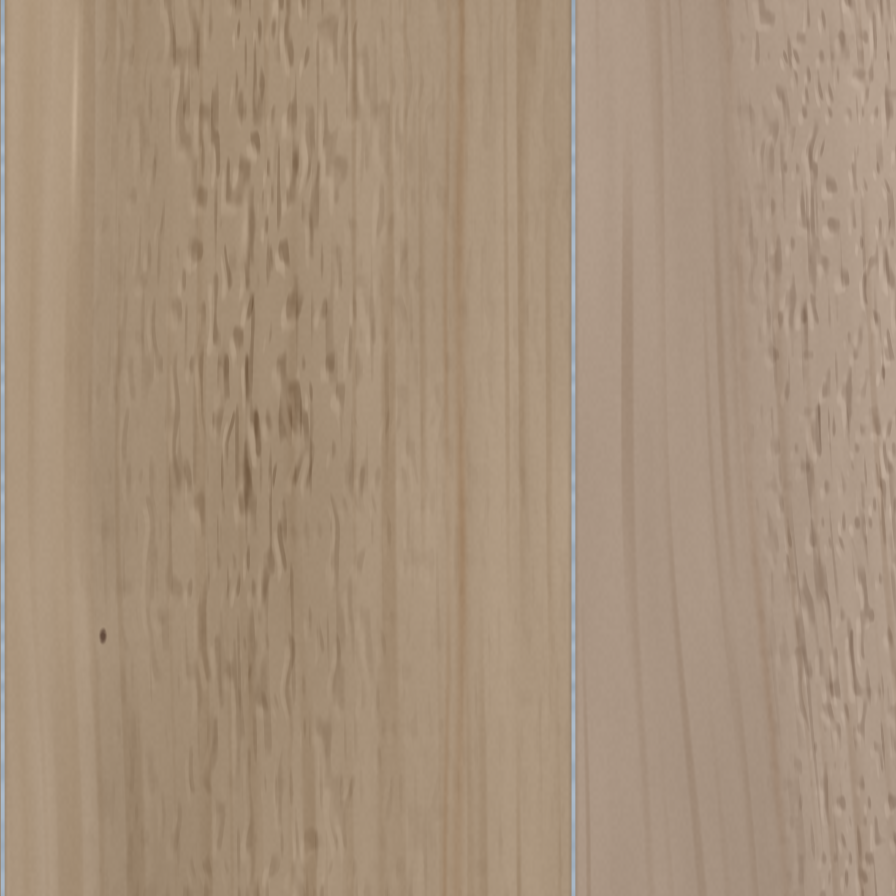
Give the GLSL for this texture, as a WebGL 1 fragment shader.

```glsl
precision highp float;
// Two pale wooden boards with vertical grain, pores, a small knot and thin bluish seams.
uniform vec2 u_resolution;

float hash(vec2 p) {
  vec3 q = fract(p.xyx * vec3(0.1031, 0.1030, 0.0973));
  q += dot(q, q.yzx + 33.33);
  return fract((q.x + q.y) * q.z);
}

float noise(vec2 p) {
  vec2 i = floor(p), f = fract(p);
  f = f * f * (3.0 - 2.0 * f);
  return mix(mix(hash(i), hash(i + vec2(1.0, 0.0)), f.x),
             mix(hash(i + vec2(0.0, 1.0)), hash(i + 1.0), f.x), f.y);
}

float fbm(vec2 p) {
  float sum = 0.0, gain = 0.5;
  for (int i = 0; i < 4; i++) {
    sum += gain * noise(p);
    p = p * 2.03 + 17.1;
    gain *= 0.5;
  }
  return sum / 0.9375;
}

// Soft vertical band centred on c
float band(float x, float c, float w) {
  float d = (x - c) / w;
  return exp(-d * d);
}

void main() {
  vec2 uv = gl_FragCoord.xy / u_resolution;
  float px = 1.0 / u_resolution.x;

  // Board layout: x runs across each board from its left seam
  float board = floor((uv.x - 0.003) / 0.637);
  float x = uv.x - 0.003 - board * 0.637;
  float second = step(0.5, board);
  float y = uv.y;

  // Grain coordinate: gentle waves, with a lean on the second board
  float wave = 0.022 * (noise(vec2(x * 4.0, y * 2.2) + board * 31.0) - 0.5);
  float lean = second * 0.07 * (y - 0.5) * smoothstep(0.02, 0.18, x);
  vec2 g = vec2(x + wave + lean, y) + vec2(board * 5.3 + 9.0, 0.0);
  float gx = x + wave + lean;

  // Base tone with broad cloudy variation
  vec3 col = mix(vec3(0.665, 0.582, 0.490), vec3(0.675, 0.595, 0.525), second);
  col += 0.055 * (fbm(vec2(g.x * 9.0, y * 2.2)) - 0.5);
  float heart = (1.0 - second) * band(gx, 0.25, 0.13);
  col -= vec3(0.030, 0.032, 0.036) * heart * (0.5 + fbm(uv * vec2(7.0, 4.0)));
  col += 0.025 * second * smoothstep(0.17, 0.30, gx);

  // Pale edge strip on the first board
  float edge = (1.0 - second) * (1.0 - smoothstep(0.07, 0.13, gx));
  col += edge * vec3(0.035, 0.032, 0.028);
  col += edge * vec3(0.06, 0.07, 0.09) * (noise(vec2(g.x * 55.0, y * 1.2)) - 0.5);
  col += 0.09 * (1.0 - second) * band(x, 0.083 - 0.02 * (1.0 - y), 0.003) * band(y, 0.88, 0.09);

  // Long fine grain lines
  float lines = noise(vec2(g.x * 125.0, y * 1.8));
  float patches = 0.4 + 0.6 * noise(vec2(g.x * 14.0, y * 3.0));
  col -= vec3(0.055, 0.063, 0.070) * smoothstep(0.55, 0.95, lines) * patches * (1.0 - 0.6 * edge);
  col += 0.020 * (noise(vec2(g.x * 70.0 + 40.0, y * 2.5)) - 0.5);

  // Warm brown streaks
  float bend = 0.012 * (noise(vec2(y * 3.0, 4.0)) - 0.5);
  float streak = band(x + bend, 0.512, 0.006) + 0.6 * band(x + bend, 0.497, 0.003);
  streak *= (1.0 - second) * (0.3 + 0.7 * noise(vec2(g.x * 120.0, y * 5.0)));
  streak += 0.6 * second * band(gx, 0.197, 0.005) * noise(vec2(3.0, y * 6.0));
  col -= vec3(0.055, 0.085, 0.105) * streak;

  // Short dark pores, dense in the heart of each board
  float first = band(gx, 0.29, 0.12) * (0.45 + 0.55 * smoothstep(0.15, 0.55, y));
  float density = mix(first + 0.15 * smoothstep(0.05, 0.15, x), smoothstep(0.17, 0.27, gx), second);
  vec2 cell = vec2(g.x * 165.0 + 1.5 * noise(uv * vec2(35.0, 22.0)), y * mix(32.0, 48.0, second));
  float pores = smoothstep(0.60, 0.92, noise(cell));
  float longPores = smoothstep(0.70, 0.95, noise(vec2(g.x * 190.0 + 70.0, y * 17.0)));
  col -= vec3(0.115, 0.120, 0.118) * density * (0.75 * pores + 0.65 * longPores);
  col += 0.050 * density * smoothstep(0.62, 0.95, noise(cell + vec2(0.9, 0.4)));

  // Dark knot with a pale halo
  vec2 k = uv - vec2(0.115, 0.291);
  col += 0.025 * exp(-dot(k * vec2(22.0, 11.0), k * vec2(22.0, 11.0)));
  float knot = length(k * vec2(1.0, 0.5) + vec2(0.0, 0.001 * noise(uv * 300.0)));
  col = mix(col, vec3(0.34, 0.25, 0.20), 0.85 * (1.0 - smoothstep(0.0015, 0.0055, knot)));

  // Fine surface speckle and soft shading toward the lower corners
  col += 0.014 * (noise(uv * vec2(330.0, 210.0)) - 0.5);
  col *= 1.0 - 0.04 * (1.0 - y) * smoothstep(0.2, 0.7, abs(uv.x - 0.5) + 0.2);

  // Bluish seams with a narrow shadow beside them
  float seam = min(x, 0.637 - x);
  col *= 1.0 - 0.10 * (1.0 - smoothstep(0.002, 0.007, seam));
  float gap = 1.0 - smoothstep(0.0020 - 0.5 * px, 0.0020 + 0.8 * px, seam);
  vec3 seamColor = vec3(0.64, 0.70, 0.76) + 0.08 * (noise(vec2(3.0, y * 90.0)) - 0.5);
  col = mix(col, seamColor, gap);

  gl_FragColor = vec4(clamp(col, 0.0, 1.0), 1.0);
}
```
